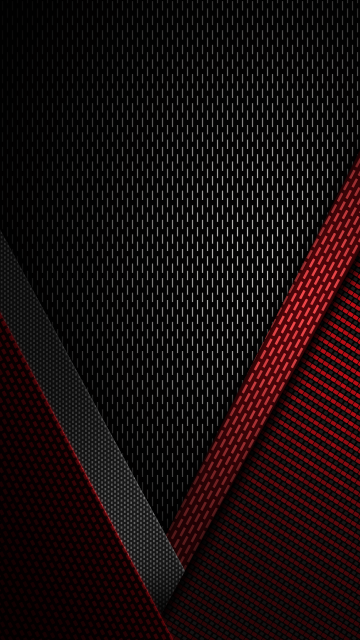
A Shadertoy shader for this background:

```glsl
// Dark perforated metal framed by two slanted bands meeting in a V:
// a grey fine mesh on the left and a red slotted strip on the right.
// Every surface is a staggered grid of slots, cut by lines and lit by soft glows.

const vec3 BLACK = vec3(0.012, 0.010, 0.010);
const vec3 SILVER = vec3(0.74, 0.74, 0.73);
const vec3 DEEP_RED = vec3(0.29, 0.020, 0.035);
const vec3 BRIGHT_RED = vec3(1.0, 0.31, 0.32);
const vec3 WEAVE_RED = vec3(0.78, 0.045, 0.08);

float hash(vec2 p) {
    return fract(sin(dot(p, vec2(12.99, 78.23))) * 43758.5);
}

// Distance to the line a-b, positive on the right when walking from a to b.
float edgeDist(vec2 p, vec2 a, vec2 b) {
    vec2 d = normalize(b - a);
    return dot(p - a, vec2(d.y, -d.x));
}

float cover(float d, float px) {
    return clamp(0.5 + d / px, 0.0, 1.0);
}

float glow(vec2 p, vec2 center, vec2 radius) {
    vec2 d = (p - center) / radius;
    return exp(-dot(d, d));
}

// Rotate so that the given direction becomes the local y axis.
vec2 alignTo(vec2 p, vec2 dir) {
    vec2 d = normalize(dir);
    return vec2(dot(p, vec2(d.y, -d.x)), dot(p, d));
}

// Rounded slots in columns, every second column shifted by half a pitch.
float slots(vec2 p, vec2 pitch, vec2 size, float px) {
    float column = floor(p.x / pitch.x);
    p.y += 0.5 * pitch.y * mod(column, 2.0);
    vec2 id = vec2(column, floor(p.y / pitch.y));
    vec2 cell = (fract(p / pitch) - 0.5) * pitch;
    float r = min(size.x, size.y) * 0.25;
    vec2 q = abs(cell) - 0.5 * size + r;
    float d = length(max(q, 0.0)) + min(max(q.x, q.y), 0.0) - r;
    return cover(-d, px) * (0.85 + 0.15 * hash(id));
}

// Upright silver slots, lit from the right of the centre.
vec3 backPlate(vec2 p, float px) {
    float light = glow(p, vec2(0.74, 1.04), vec2(0.50, 0.70));
    float mask = slots(p, vec2(0.01389, 0.0405), vec2(0.0033, 0.026), px);
    return BLACK * (0.4 + light) + SILVER * mask * light;
}

// Red strip with slots running along its length.
vec3 redStrip(vec2 p, vec2 dir, float px) {
    float light = 0.32 + 0.76 * glow(p, vec2(0.86, 0.90), vec2(0.42, 0.50));
    float mask = slots(alignTo(p, dir), vec2(0.0175, 0.036), vec2(0.0068, 0.026), px);
    return mix(DEEP_RED, BRIGHT_RED, mask * 0.85) * light;
}

// Diagonal weave, alternating solid red rows and dotted grey rows.
vec3 rightWeave(vec2 p, float px) {
    vec2 q = alignTo(p, vec2(0.84, -0.54));
    vec2 pitch = vec2(0.0255, 0.0165);
    float red = slots(q, pitch, vec2(0.0105, 0.0150), px);
    float grey = slots(q + vec2(0.5 * pitch.x, 0.0), pitch, vec2(0.0085, 0.0110), px);
    float light = 0.20 + 0.80 * glow(p, vec2(1.05, 0.82), vec2(0.45, 0.48));
    return BLACK + WEAVE_RED * red * light + vec3(0.12) * grey * (0.40 + 0.60 * light);
}

// Dim red weave that fades to the lower left.
vec3 leftWeave(vec2 p, float edge, float px) {
    vec2 q = alignTo(p, vec2(0.47, -0.88));
    float mask = slots(q, vec2(0.0180, 0.0230), vec2(0.0095, 0.0150), px);
    float light = 0.22 + 0.78 * exp(-edge * 5.0);
    return vec3(0.035, 0.003, 0.005) * light + vec3(0.20, 0.010, 0.020) * mask * light;
}

// Fine grey mesh, brighter towards the lower end.
vec3 greyMesh(vec2 p, float px) {
    float light = 0.42 + 0.55 * glow(p, vec2(0.38, 0.36), vec2(0.22, 0.34));
    light *= smoothstep(0.02, 0.22, p.y);
    float mask = slots(p, vec2(0.0090, 0.0125), vec2(0.0046, 0.0062), px);
    return mix(vec3(0.10), vec3(0.42), mask) * light;
}

void mainImage(out vec4 fragColor, in vec2 fragCoord) {
    vec2 p = fragCoord / iResolution.x;
    float px = 1.0 / iResolution.x;

    // Panel borders; positive lies below each line.
    vec2 tip = vec2(0.514, 0.192);
    float greyTop = edgeDist(p, vec2(0.0, 1.141), tip);
    float greyBottom = edgeDist(p, vec2(0.0, 0.910), vec2(0.481, 0.0));
    float redTop = edgeDist(p, vec2(0.463, 0.296), vec2(1.0, 1.361));
    float redBottom = edgeDist(p, tip, vec2(1.0, 1.083));

    // Back plate, shaded beside both bands.
    vec3 color = backPlate(p, px);
    color *= 1.0 - 0.75 * exp(-max(-redTop, 0.0) * 65.0);
    color *= 1.0 - 0.50 * exp(-max(-greyTop, 0.0) * 60.0);

    // Red strip with darkened borders, then the weave in its shadow.
    float bevel = smoothstep(-0.008, 0.018, redTop) * smoothstep(-0.008, 0.016, -redBottom);
    vec3 strip = redStrip(p, vec2(0.47, 0.88), px) * (0.40 + 0.60 * bevel);
    color = mix(color, strip, cover(redTop, px));
    vec3 weave = rightWeave(p, px) * smoothstep(-0.01, 0.045, redBottom);
    color = mix(color, weave, cover(redBottom, px));

    // Grey band, cut at the tip, with a thin lit rim.
    float band = min(greyTop, -redBottom);
    vec3 mesh = greyMesh(p, px);
    mesh += vec3(0.22) * exp(-abs(greyTop) * 350.0) * smoothstep(1.3, 0.4, p.y);
    color = mix(color, mesh, cover(band, px));

    // Left weave with a red rim line.
    color = mix(color, leftWeave(p, max(greyBottom, 0.0), px), cover(greyBottom, px));
    float rim = exp(-abs(greyBottom) * 420.0) * (0.30 + 0.60 * glow(p, vec2(0.27, 0.40), vec2(0.40)));
    color += vec3(0.50, 0.04, 0.06) * rim;

    fragColor = vec4(clamp(color, 0.0, 1.0), 1.0);
}
```
